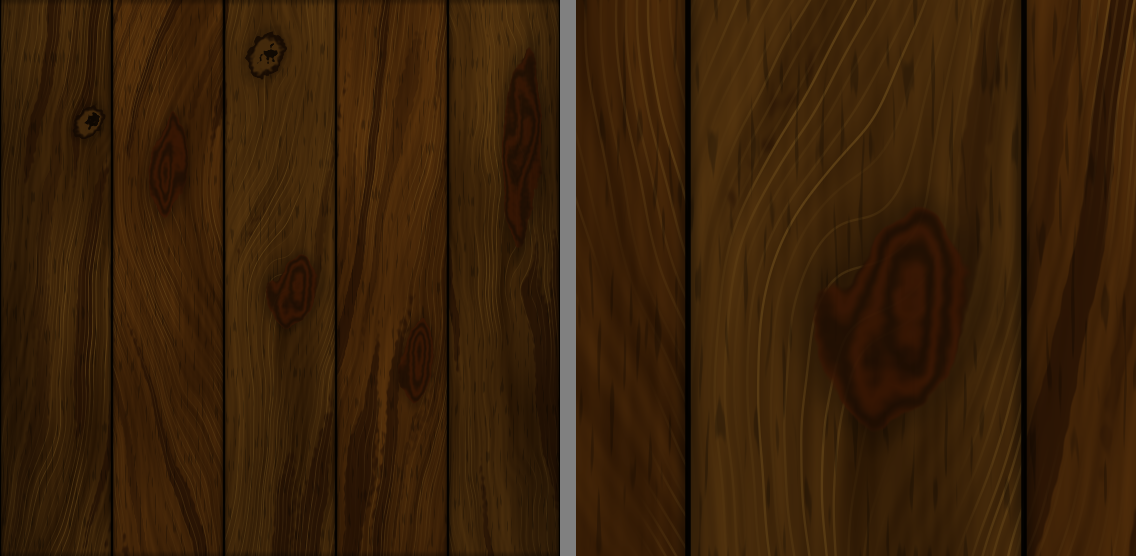
Left, the full canvas; right, a detail of the centre.
Give the GLSL for this texture, as a WebGL 1 fragment shader.

```glsl
precision highp float;
// Five dark varnished wood planks with flowing grain, streaks and knots.
uniform vec2 u_resolution;

const float BOARDS = 5.0;
const float SEAM_HALF = 0.0015;  // half width of the black gap
const float SEAM_SHADE = 0.010;  // reach of the soft shade beside it
const float LINES = 135.0;       // fine grain lines per canvas width
const float LINE_HALF = 0.0007;
const float SLANT = 0.16;        // lean of the grain
const float BOW = 1.6;           // arc of the grain on the second board
const float KNOT_TILT = 0.3;
const int KNOTS = 6;
const float EYES = 2.0;          // the first knots are round eyes
const vec3 DEEP = vec3(0.15, 0.075, 0.008);
const vec3 LIGHT = vec3(0.38, 0.235, 0.065);
const vec3 LINE_COLOR = vec3(0.46, 0.33, 0.12);
const vec3 STREAK = vec3(0.14, 0.062, 0.011);
const vec3 EMBER = vec3(0.29, 0.105, 0.015);
const vec3 CORE = vec3(0.04, 0.02, 0.005);

float hash(vec2 p) {
  vec3 q = fract(p.xyx * 0.1031);
  q += dot(q, q.yzx + 33.33);
  return fract((q.x + q.y) * q.z);
}
float cornerSlope(vec2 cell, vec2 offset) {
  float a = 6.28318 * hash(cell);
  return dot(vec2(cos(a), sin(a)), offset);
}
// Gradient noise, about -0.7 to 0.7
float noise(vec2 p) {
  vec2 i = floor(p), f = p - i, e = vec2(1.0, 0.0);
  vec2 u = f * f * f * (f * (f * 6.0 - 15.0) + 10.0);
  return mix(mix(cornerSlope(i, f), cornerSlope(i + e, f - e), u.x),
             mix(cornerSlope(i + e.yx, f - e.yx), cornerSlope(i + 1.0, f - 1.0), u.x), u.y);
}
// Knot centre (xy) and radii (zw)
vec4 knot(int i) {
  if (i == 0) return vec4(0.159, 0.78, 0.027, 0.031);
  if (i == 1) return vec4(0.475, 0.90, 0.033, 0.042);
  if (i == 2) return vec4(0.300, 0.70, 0.034, 0.105);
  if (i == 3) return vec4(0.525, 0.476, 0.048, 0.070);
  if (i == 4) return vec4(0.746, 0.352, 0.032, 0.085);
  return vec4(0.932, 0.74, 0.036, 0.20);
}
float onBoard(vec4 k, float board) {
  return step(abs(floor(k.x * BOARDS) - board), 0.5);
}
// Flow coordinate across the grain; it parts around the knots
float grain(vec2 p, float board, float seed) {
  float last = step(3.5, board), dy = p.y - 0.69;
  float lean = SLANT * (1.0 - 1.5 * last) * (p.y - 0.5);
  float arc = BOW * dy * dy / (1.0 + 6.0 * dy * dy);
  float g = p.x - mix(lean, arc, step(abs(board - 1.0), 0.5));
  g += 0.045 * noise(p * vec2(7.0, 2.6) + seed);
  g += (0.006 + 0.006 * last) * noise(p * vec2(18.0, 11.0) + seed);
  for (int i = 0; i < KNOTS; i++) {
    vec4 k = knot(i);
    vec2 d = (p - k.xy) / k.zw;
    g -= 0.85 * onBoard(k, board) * (p.x - k.x) * exp(-0.32 * dot(d, d));
  }
  return g;
}

void main() {
  vec2 uv = gl_FragCoord.xy / u_resolution, e = vec2(0.001, 0.0);
  float px = 1.0 / min(u_resolution.x, u_resolution.y);
  float board = floor(uv.x * BOARDS), across = fract(uv.x * BOARDS);
  float seed = board * 17.3 + 40.0;
  float g = grain(uv, board, seed);
  float slope = length(vec2(grain(uv + e, board, seed), grain(uv + e.yx, board, seed)) - g) / e.x;

  // Base tone: board tint, soft patches, fibres and a brighter top
  float tone = 0.44 - 0.05 * abs(board - 2.5) + 0.16 * smoothstep(0.6, 1.0, uv.y);
  tone += 0.38 * noise(uv * vec2(9.0, 3.0) + seed * 1.7);
  tone += 0.24 * noise(vec2(g * 34.0, uv.y * 1.3) + seed);
  tone += 0.24 * noise(vec2(g * 130.0, uv.y * 5.0) + seed);
  tone += 0.13 * noise(uv * vec2(170.0, 5.0) + seed);
  vec3 color = mix(DEEP, LIGHT, clamp(tone, 0.0, 1.1));
  color *= mix(vec3(1.0, 1.02, 1.06), vec3(1.05, 0.98, 0.86), mod(board, 2.0));

  // Dark streaks with ragged edges
  float band = noise(vec2(g * 24.0, uv.y * 1.1) + seed * 2.3) + 0.06 * noise(uv * vec2(130.0, 70.0));
  color = mix(color, STREAK, 0.7 * smoothstep(0.25, 0.30, band));
  color = mix(color, STREAK, 0.35 * smoothstep(0.28, 0.32, -band));

  // Fine light grain lines of constant width, fading in patches
  float phase = g * LINES, id = floor(phase);
  float shift = 0.5 * (hash(vec2(id + 300.0, seed)) - 0.5);
  float dist = abs(phase - id - 0.5 - shift) / (LINES * max(slope, 0.05));
  float line = clamp((LINE_HALF + 0.5 * px - dist) / px, 0.0, 1.0) * min(1.0, 2.0 * LINE_HALF / px + 0.3);
  float patchy = smoothstep(-0.35, 0.3, noise(uv * vec2(11.0, 3.5) + seed * 3.1));
  float strength = 0.2 + 0.8 * hash(vec2(id + 500.0, seed + 9.0));
  color = mix(color, LINE_COLOR, 0.58 * line * patchy * strength);

  // Short upright pores
  color *= 1.0 - 0.25 * smoothstep(0.25, 0.45, noise(uv * vec2(260.0, 24.0) + seed));

  // Knots: round eyes with a dark core, and pointed ember-coloured ones
  float rough = 0.2 * noise(uv * 60.0) + 0.16 * noise(uv * 130.0);
  float wave = noise(uv * vec2(38.0, 11.0));
  for (int i = 0; i < KNOTS; i++) {
    vec4 k = knot(i);
    float here = onBoard(k, board), eye = step(float(i) + 0.5, EYES);
    vec2 d = (uv - k.xy) / k.zw;
    d.x -= KNOT_TILT * d.y;
    float r = mix(sqrt(d.x * d.x + 0.02) + d.y * d.y + 0.35 * wave + 0.35 * rough, length(d) + rough, eye);
    color *= 1.0 - 0.2 * here * (1.0 - smoothstep(0.85, 1.6, r));
    vec3 eyeColor = mix(STREAK * 0.55, LIGHT * 0.72, 1.0 - smoothstep(0.6, 0.85, r));
    eyeColor = mix(CORE, eyeColor, smoothstep(0.24, 0.36, length(d - vec2(0.12, 0.05)) + 2.5 * rough));
    float rings = 0.5 + 0.5 * sin(r * 15.0 + 5.0 * wave);
    vec3 emberColor = mix(STREAK * 0.85, EMBER, 0.6 * rings);
    color = mix(color, mix(emberColor, eyeColor, eye), 0.85 * here * (1.0 - smoothstep(0.92, 1.0, r)));
  }

  // Seams, their soft shade, and darkening towards the outer edges
  float edge = min(across, 1.0 - across) / BOARDS;
  color *= mix(0.65, 1.0, smoothstep(0.0, SEAM_SHADE, edge));
  color *= mix(0.08, 1.0, smoothstep(SEAM_HALF - 0.5 * px, SEAM_HALF + px, edge));
  vec2 rim = min(uv, 1.0 - uv);
  color *= mix(0.82, 1.0, smoothstep(0.0, 0.12, rim.x)) * mix(0.75, 1.0, smoothstep(0.0, 0.012, rim.y));
  gl_FragColor = vec4(color * mix(0.9, 1.0, smoothstep(0.0, 0.5, uv.y)), 1.0);
}
```
